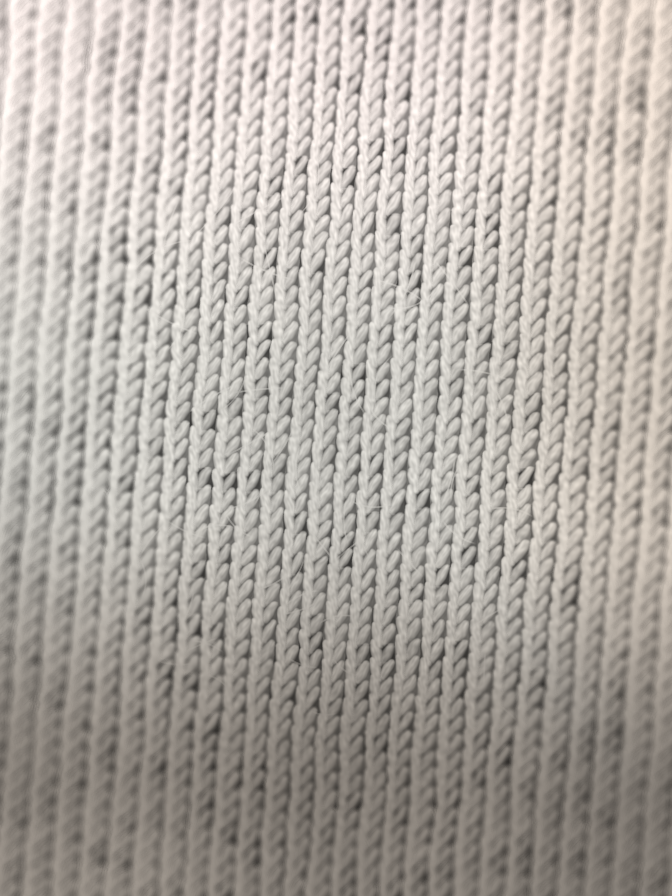
This texture is drawn by a Shadertoy shader. Its source:

```glsl
#define WALES 26.0
#define COURSES 48.0
#define LEAN 0.075
#define WOBBLE 0.14
#define MAX_BLUR 0.22
#define BLUR_TAPS 16
#define HAIRS 60
#define HAIR_WIDTH 0.03
#define FIBRE_GRAIN 0.30
#define HOLE_DEPTH 0.57

vec2 hash2(vec2 p) {
    vec3 q = fract(vec3(p.xyx) * vec3(0.1031, 0.1030, 0.0973));
    q += dot(q, q.yzx + 33.33);
    return fract((q.xx + q.yz) * q.zy);
}

vec2 gradientAt(vec2 cell) {
    float angle = 6.2832 * hash2(cell).x;
    return vec2(cos(angle), sin(angle));
}

float gradientNoise(vec2 p) {
    vec2 i = floor(p), f = fract(p);
    vec2 w = f * f * f * (f * (f * 6.0 - 15.0) + 10.0);
    vec2 e = vec2(0.0, 1.0);
    float low = mix(dot(gradientAt(i), f), dot(gradientAt(i + e.yx), f - e.yx), w.x);
    float high = mix(dot(gradientAt(i + e), f - e), dot(gradientAt(i + 1.0), f - 1.0), w.x);
    return mix(low, high, w.y);
}

// Lit roundness of one yarn leg; zero outside it
float yarnLeg(vec2 p, vec2 halfAxis, float radius) {
    float t = clamp(dot(p, halfAxis) / dot(halfAxis, halfAxis), -1.0, 1.0);
    vec2 off = (p - halfAxis * t) / (radius * (1.0 - 0.25 * t * t));
    float dome = sqrt(max(0.0, 1.0 - dot(off, off)));
    return dome * (0.88 + 0.06 * t - 0.16 * off.x + 0.10 * off.y);
}

// Knit brightness: a steep, nearly unbroken left cord and slanted right leaves
float knit(vec2 p, float rowHeight) {
    p.x += WOBBLE * gradientNoise(p * vec2(0.5, 0.4));
    p += 0.06 * vec2(gradientNoise(p * 2.3), gradientNoise(p * 2.3 + 31.0));
    float wale = floor(p.x);
    float x = p.x - wale;
    float y = p.y / rowHeight + 0.6 * hash2(vec2(wale, 7.0)).x
            + 0.35 * gradientNoise(vec2(wale * 3.7, p.y * 0.3));
    float row = floor(y);
    float light = 0.0;
    for (int k = -1; k <= 1; k++) {
        float course = row + float(k);
        vec2 vary = hash2(vec2(wale, course) + 50.0) - 0.5;
        vec2 q = vec2(x, (y - course - 0.5) * rowHeight);
        float left = yarnLeg(q - vec2(0.28 + 0.05 * vary.x, 0.0), vec2(-0.09, 0.40), 0.25);
        float right = yarnLeg(q - vec2(0.69, 0.07 * vary.y), vec2(0.16, 0.29), 0.24 + 0.04 * vary.x);
        light = max(light, max(left * 1.06, right * (0.88 + 0.16 * vary.y)));
    }
    // Fibres twist along the legs
    float slant = mix(0.25, -0.5, smoothstep(0.42, 0.52, x));
    float grain = gradientNoise(vec2((p.x + slant * p.y) * 9.0, p.y * 4.0));
    grain += 0.5 * gradientNoise(p * 4.0 + 9.0);
    // A few gaps open onto deep shadow
    float gap = hash2(vec2(wale, row)).y;
    float depth = HOLE_DEPTH - 0.30 * gap * gap * gap;
    return mix(depth, 1.0, smoothstep(0.0, 1.0, light)) * (1.0 + 0.5 * FIBRE_GRAIN * grain);
}

// Loose curved hairs standing off the cloth
float looseHairs(vec2 p, vec2 size) {
    float cover = 0.0;
    for (int i = 0; i < HAIRS; i++) {
        vec2 seed = hash2(vec2(float(i), 3.0));
        vec2 shape = hash2(vec2(float(i), 19.0));
        vec2 d = p - size * (0.2 + 0.6 * seed);
        float angle = 6.2832 * shape.x;
        float along = d.x * cos(angle) + d.y * sin(angle);
        float across = d.y * cos(angle) - d.x * sin(angle);
        across -= (shape.y - 0.5) * 0.7 * along * along;
        float line = 1.0 - smoothstep(HAIR_WIDTH * 0.3, HAIR_WIDTH * 2.0, abs(across));
        float reach = 0.6 + 0.9 * seed.y;
        cover = max(cover, line * (1.0 - smoothstep(reach * 0.6, reach, abs(along))));
    }
    return cover;
}

void mainImage(out vec4 fragColor, in vec2 fragCoord) {
    vec2 uv = fragCoord / iResolution.xy;
    float unit = WALES / iResolution.x;
    vec2 size = iResolution.xy * unit;
    vec2 cloth = fragCoord * unit;
    cloth.x -= LEAN * (cloth.y - 0.5 * size.y);
    // Wales crowd slightly toward the middle
    cloth.x += 0.3 * sin(6.2832 * (uv.x - 0.5));

    // Shallow focus: a spiral of samples that widens toward the edges
    float blur = smoothstep(0.16, 0.68, length((uv - vec2(0.54, 0.54)) * vec2(1.1, 1.0)));
    float radius = max(0.8 * unit, MAX_BLUR * blur);
    float weave = 0.0;
    for (int i = 0; i < BLUR_TAPS; i++) {
        float angle = 2.39996 * float(i);
        float spread = radius * sqrt((float(i) + 0.5) / float(BLUR_TAPS));
        weave += knit(cloth + spread * vec2(cos(angle), sin(angle)), size.y / COURSES);
    }
    weave /= float(BLUR_TAPS);

    // Uneven light: bright above, a shaded fold below
    float shade = 1.0 - smoothstep(0.12, 0.50, uv.y + 0.05 * uv.x);
    float light = mix(0.85, 0.54, shade) + 0.13 * smoothstep(0.5, 1.0, uv.y);
    light += 0.08 * (1.0 - smoothstep(0.0, 0.5, uv.x)) * smoothstep(0.35, 0.85, uv.y);
    light += 0.06 * (1.0 - smoothstep(0.0, 0.15, uv.y)) * (1.0 - uv.x);
    light += 0.06 * gradientNoise(uv * 3.0 + 4.0);

    // Cool centre, rosy top, straw-toned right and lower edges
    vec3 tint = mix(vec3(1.0, 0.99, 0.96), vec3(1.02, 0.97, 0.95), smoothstep(0.55, 1.0, uv.y));
    tint = mix(tint, vec3(1.04, 0.97, 0.90), 0.7 * max(shade, smoothstep(0.6, 1.0, uv.x)));
    vec3 color = tint * light * weave;
    color = mix(color, tint * light, 0.45 * looseHairs(cloth, size) * (1.0 - blur));
    fragColor = vec4(clamp(color, 0.0, 1.0), 1.0);
}
```
